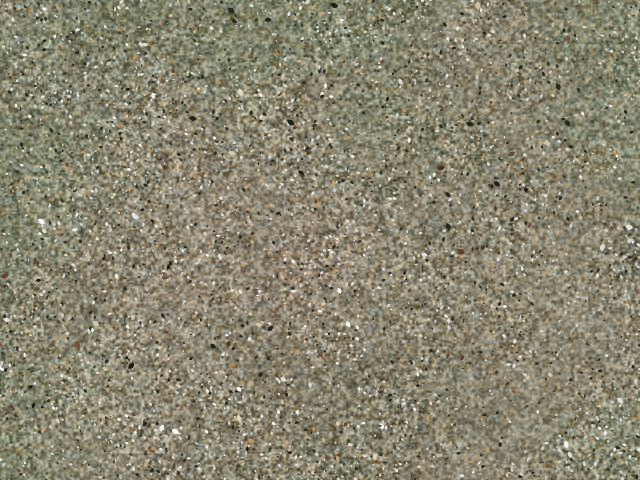
Reproduce this texture procedurally as a Shadertoy shader.

```glsl
// Weathered sandy concrete with fine pale, ochre and dark mineral grains.

const vec3 GREEN_CEMENT = vec3(0.505, 0.515, 0.420);
const vec3 BROWN_CEMENT = vec3(0.560, 0.515, 0.448);
const vec3 QUARTZ = vec3(0.93, 0.93, 0.93);
const vec3 CREAM = vec3(0.87, 0.82, 0.70);
const vec3 OCHRE = vec3(0.80, 0.61, 0.38);
const vec3 BASALT = vec3(0.13, 0.14, 0.11);
const vec3 RUST = vec3(0.40, 0.26, 0.18);

vec3 hash3(vec2 p) {
    vec3 q = fract(p.xyx * vec3(0.1031, 0.1030, 0.0973));
    q += dot(q, q.yxz + 33.33);
    return fract((q.xxy + q.yzz) * q.zyx);
}

float valueNoise(vec2 p) {
    vec2 cell = floor(p);
    vec2 f = fract(p);
    f = f * f * (3.0 - 2.0 * f);
    float bottom = mix(hash3(cell).x, hash3(cell + vec2(1, 0)).x, f.x);
    float top = mix(hash3(cell + vec2(0, 1)).x, hash3(cell + vec2(1, 1)).x, f.x);
    return mix(bottom, top, f.y);
}

float fbm(vec2 p) {
    float sum = 0.0;
    float amplitude = 0.53;
    for (int i = 0; i < 4; i++) {
        sum += amplitude * valueNoise(p);
        p = mat2(1.6, 1.2, -1.2, 1.6) * p + 7.3;
        amplitude *= 0.5;
    }
    return sum;
}

// Scattered angular grains: xyz = random traits of the grain, w = coverage.
vec4 grains(vec2 p, float scale, float density, float seed, float pixel) {
    vec2 q = p * scale;
    vec2 home = floor(q);
    float softness = max(0.6 * pixel * scale, 0.06);
    vec4 best = vec4(0.0);
    for (int y = -1; y <= 1; y++) {
        for (int x = -1; x <= 1; x++) {
            vec2 cell = home + vec2(x, y);
            vec3 place = hash3(cell + seed);
            vec3 traits = hash3(cell + seed + 71.7);
            vec2 d = q - cell - place.xy;
            float angle = 6.2832 * traits.y;
            float c = cos(angle);
            float s = sin(angle);
            d = abs(mat2(c, -s, s, c) * d) * vec2(0.8, 1.25);
            float radius = mix(0.22, 0.48, traits.z * traits.z);
            float shape = mix(length(d), d.x + d.y, 0.4) - radius;
            float coverage = 1.0 - smoothstep(-softness, softness, shape);
            coverage *= step(place.z, density);
            if (coverage > best.w) best = vec4(traits, coverage);
        }
    }
    return best;
}

vec3 paleMineral(vec3 traits) {
    vec3 color = mix(QUARTZ, CREAM, step(0.56, traits.x));
    color = mix(color, OCHRE, step(0.84, traits.x));
    return color * mix(0.86, 1.07, traits.y);
}

vec3 darkMineral(vec3 traits) {
    return mix(BASALT, RUST, step(0.72, traits.x)) * mix(0.7, 1.3, traits.y);
}

// Cement matrix: broad stains, then sand-sized light and hue variation.
vec3 cement(vec2 p, vec2 center, float clump) {
    float warmth = 0.85 - 1.1 * length((p - center) * vec2(0.85, 1.0));
    warmth += 1.5 * (fbm(p * 3.0 + 11.0) - 0.5);
    vec3 color = mix(GREEN_CEMENT, BROWN_CEMENT, clamp(warmth, 0.0, 1.0));
    float sand = valueNoise(p * 300.0) + valueNoise(p * 135.0 + 31.0) - 1.0;
    float hue = valueNoise(p * 120.0 + 57.0) - 0.5;
    float stain = fbm(p * 5.0 + 23.0) - 0.5;
    color += sand * mix(0.25, 0.36, clump) + 0.10 * stain;
    return color + hue * vec3(0.07, 0.0, -0.07);
}

void mainImage(out vec4 fragColor, in vec2 fragCoord) {
    float pixel = 1.0 / iResolution.y;
    vec2 p = fragCoord * pixel;
    vec2 center = vec2(0.53 * iResolution.x * pixel, 0.42);

    // Exposed grains gather in loose clumps.
    float clump = smoothstep(0.3, 0.7, 0.5 * (fbm(p * 4.0) + fbm(p * 15.0 + 5.0)));
    vec3 color = cement(p, center, clump);

    // Dark grains lie below the pale ones; coarse grains are rare.
    vec4 dark = grains(p, 112.0, mix(0.06, 0.13, clump), 13.0, pixel);
    color = mix(color, darkMineral(dark.xyz), 0.9 * dark.w);
    vec4 pale = grains(p, 116.0, mix(0.06, 0.25, clump), 37.0, pixel);
    color = mix(color, paleMineral(pale.xyz), 0.92 * pale.w);
    vec4 coarseDark = grains(p, 62.0, 0.012, 59.0, pixel);
    color = mix(color, darkMineral(coarseDark.xyz), coarseDark.w);
    vec4 coarsePale = grains(p, 68.0, 0.035 * clump, 83.0, pixel);
    color = mix(color, paleMineral(coarsePale.xyz), coarsePale.w);

    fragColor = vec4(clamp(color, 0.0, 1.0), 1.0);
}
```
